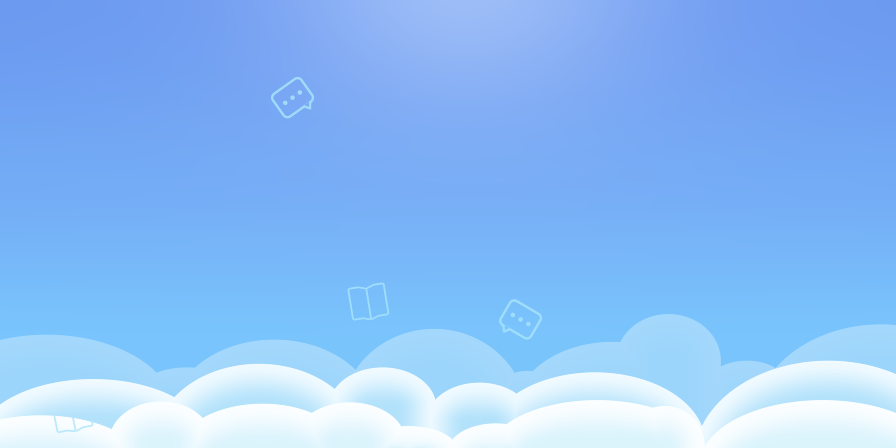
Give the GLSL for this background, as a WebGL 2 fragment shader.

```glsl
#version 300 es
precision highp float;
// A blue sky with a soft glow at the top, three banks of rounded clouds
// and a few outlined icons (speech bubbles and open books).
// Clouds are unions of ellipses; lengths are hundredths of the canvas height.

#define GLOW_CENTER vec2(104.0, 104.0)
#define GLOW_SIZE vec2(38.0, 27.0)
#define GLOW_STRENGTH 0.58
#define HAZE_STRENGTH 0.16
#define STROKE 0.27
#define RIM_FADE 9.0
#define ICON_COLOR vec3(0.64, 0.88, 0.98)

uniform vec2 u_resolution;
out vec4 fragColor;

// Each puff holds: center x, top y, horizontal radius, vertical radius.
const vec4 backPuffs[9] = vec4[9](
    vec4(10.4, 25.3, 28.6, 17.4), vec4(41.7, 18.0, 11.7, 6.5),
    vec4(61.2, 24.2, 22.9, 17.2), vec4(96.9, 26.6, 20.8, 19.8),
    vec4(117.7, 17.2, 6.5, 4.0), vec4(136.7, 23.7, 22.1, 16.1),
    vec4(149.2, 29.9, 11.7, 10.4), vec4(166.7, 19.5, 9.1, 5.7),
    vec4(196.6, 27.6, 28.6, 22.7));
const vec4 middlePuffs[6] = vec4[6](
    vec4(20.8, 15.4, 26.0, 14.3), vec4(57.8, 18.8, 23.4, 18.2),
    vec4(85.4, 18.0, 12.0, 8.9), vec4(107.0, 14.6, 12.0, 8.9),
    vec4(132.8, 16.9, 24.7, 16.1), vec4(184.9, 19.5, 30.0, 22.1));
const vec4 frontPuffs[9] = vec4[9](
    vec4(9.1, 7.3, 23.4, 11.7), vec4(35.9, 10.4, 11.5, 8.9),
    vec4(58.6, 9.9, 19.5, 11.7), vec4(78.1, 10.2, 12.5, 8.9),
    vec4(91.1, 4.9, 10.9, 5.2), vec4(110.7, 5.5, 10.9, 6.5),
    vec4(133.3, 10.7, 24.0, 11.7), vec4(148.4, 9.4, 8.9, 8.9),
    vec4(183.6, 10.7, 27.3, 14.3));

#define JOIN_PUFFS(d, puffs) for (int i = 0; i < puffs.length(); i++) d = min(d, puffDistance(p, puffs[i]))

// Approximate distance to an ellipse whose lower half runs down as a column.
float puffDistance(vec2 p, vec4 puff) {
    vec2 q = p - vec2(puff.x, puff.y - puff.w);
    q = vec2(abs(q.x), max(q.y, 0.0)) + 0.001;
    float scaled = length(q / puff.zw);
    return scaled * (scaled - 1.0) / length(q / (puff.zw * puff.zw));
}

float boxDistance(vec2 p, vec2 halfSize, float radius) {
    vec2 q = abs(p) - halfSize + radius;
    return length(max(q, 0.0)) + min(max(q.x, q.y), 0.0) - radius;
}

float coverage(float d, float pixel) {
    return 1.0 - smoothstep(-0.6 * pixel, 0.6 * pixel, d);
}

vec2 rotate(vec2 p, float angle) {
    float c = cos(angle), s = sin(angle);
    return vec2(c * p.x + s * p.y, c * p.y - s * p.x);
}

// Rounded outline with a pointed tail and three dots.
float bubbleDistance(vec2 p) {
    float body = boxDistance(p, vec2(3.9, 3.1), 1.1);
    vec2 t = p - vec2(1.8, -4.2);
    float tail = max(max(abs(t.x) * 0.8 - 0.6 * t.y, -t.y), t.y - 1.6);
    float outline = abs(min(body, tail)) - STROKE;
    float dots = length(vec2(abs(abs(p.x) - 1.0) - 1.0, p.y));
    dots = min(length(p), length(vec2(abs(p.x) - 2.0, p.y))) - 0.5;
    return min(outline, dots);
}

// Two mirrored pages that dip toward the spine.
float bookDistance(vec2 p) {
    float x = abs(p.x);
    float dip = 0.5 * smoothstep(0.0, 2.0, x);
    return abs(boxDistance(vec2(x - 2.0, p.y - dip), vec2(2.0, 3.5), 0.4)) - 0.75 * STROKE;
}

vec3 skyColor(vec2 p) {
    vec3 sky = mix(vec3(0.475, 0.77, 0.99), vec3(0.455, 0.685, 0.965), smoothstep(22.0, 58.0, p.y));
    sky = mix(sky, vec3(0.415, 0.60, 0.94), smoothstep(46.0, 100.0, p.y));
    vec2 g = (p - GLOW_CENTER) / GLOW_SIZE;
    sky = mix(sky, vec3(0.58, 0.70, 0.97), HAZE_STRENGTH * 2.0 * exp(-0.3 * dot(g, g)));
    return mix(sky, vec3(0.72, 0.82, 0.98), GLOW_STRENGTH * exp(-dot(g, g)));
}

// Lays a cloud bank over a colour, brightest along its rim.
vec3 addCloud(vec3 base, float d, vec3 rim, vec3 body, float pixel) {
    vec3 cloud = mix(rim, body, smoothstep(0.0, RIM_FADE, -d));
    return mix(base, cloud, coverage(d, pixel));
}

void main() {
    float pixel = 100.0 / u_resolution.y;
    vec2 p = gl_FragCoord.xy * pixel;
    vec3 color = skyColor(p);

    // Icons floating in the sky
    float icons = bubbleDistance(rotate(p - vec2(65.3, 78.2), 0.62));
    vec2 mirrored = rotate(p - vec2(116.2, 28.7), -0.53) * vec2(-1.0, 1.0);
    icons = min(icons, bubbleDistance(mirrored));
    icons = min(icons, bookDistance(rotate(p - vec2(82.3, 32.2), 0.16)));
    color = mix(color, ICON_COLOR, 0.9 * coverage(icons, pixel));

    // Cloud banks from far to near
    float back = 1000.0, middle = 1000.0, front = 1000.0;
    JOIN_PUFFS(back, backPuffs);
    JOIN_PUFFS(middle, middlePuffs);
    JOIN_PUFFS(front, frontPuffs);
    color = addCloud(color, back, vec3(0.64, 0.845, 0.985), vec3(0.61, 0.835, 0.985), pixel);
    color = addCloud(color, middle, vec3(0.94, 0.98, 1.0), vec3(0.70, 0.885, 0.985), pixel);
    color = addCloud(color, front, vec3(0.985, 0.995, 1.0), vec3(0.86, 0.955, 0.99), pixel);

    // Faint book resting on the nearest bank
    float lowBook = bookDistance(rotate(p - vec2(16.2, 7.2), 0.2));
    color = mix(color, ICON_COLOR, 0.7 * coverage(lowBook, pixel) * coverage(front, pixel));

    fragColor = vec4(color, 1.0);
}
```
